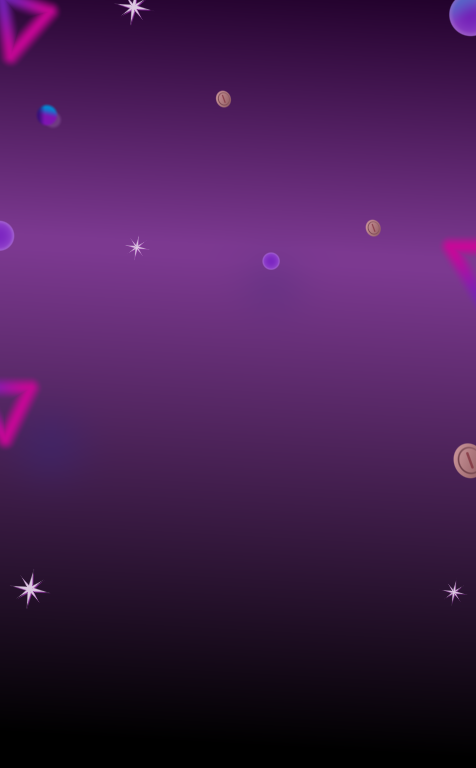
Write a Shadertoy shader that draws this background.

```glsl
// Violet dusk gradient with soft neon triangles, glassy orbs, coins and sparkles.
#define PEAK_COLOR vec3(0.485, 0.222, 0.565)
#define TOP_COLOR vec3(0.150, 0.015, 0.190)
#define HOT_PINK vec3(0.80, 0.02, 0.60)
#define NEON_VIOLET vec3(0.46, 0.13, 0.72)
#define ORB_COLOR vec3(0.53, 0.20, 0.80)
#define COIN_COLOR vec3(0.70, 0.49, 0.50)
#define HORIZON 0.68
#define TILT 0.055
#define TUBE_RADIUS 0.0085
#define TUBE_BLUR 0.0085

// Centre and radius in units of canvas height; orbs add a blue tint.
const vec3 STARS[4] = vec3[4](vec3(0.174, 0.991, 0.020), vec3(0.178, 0.678, 0.012),
                              vec3(0.039, 0.233, 0.021), vec3(0.591, 0.229, 0.012));
const vec3 COINS[3] = vec3[3](vec3(0.291, 0.871, 0.011), vec3(0.486, 0.703, 0.011),
                              vec3(0.611, 0.400, 0.023));
const vec4 ORBS[3] = vec4[3](vec4(0.613, 0.981, 0.028, 0.8), vec4(-0.001, 0.693, 0.0195, 0.0),
                             vec4(0.353, 0.660, 0.0112, 0.0));

float fill(float d, float soft) { return 1.0 - smoothstep(-soft, soft, d); }

mat2 rotation(float a) { return mat2(cos(a), sin(a), -sin(a), cos(a)); }

// Returns distance to the segment and the position along it.
vec2 segment(vec2 p, vec2 a, vec2 b) {
    float h = clamp(dot(p - a, b - a) / dot(b - a, b - a), 0.0, 1.0);
    return vec2(length(p - mix(a, b, h)), h);
}

vec3 background(vec2 p) {
    float y = p.y + (p.x - 0.31) * TILT;
    float rise = clamp((y - 0.03) / (HORIZON - 0.05), 0.0, 1.0);
    float fade = clamp((y - HORIZON) / (1.0 - HORIZON), 0.0, 1.1);
    vec3 col = mix(PEAK_COLOR * rise, TOP_COLOR, fade);
    // Faint blue pools of light
    float pools = exp(-dot(p - vec2(0.065, 0.42), p - vec2(0.065, 0.42)) / 0.0024)
                + 0.4 * exp(-dot(p - vec2(0.355, 0.63), p - vec2(0.355, 0.63)) / 0.002);
    return mix(col, vec3(0.22, 0.15, 0.46), 0.4 * pools);
}

// Blurred tube: the first two corners glow pink, the third violet.
vec3 neonTriangle(vec3 col, vec2 p, vec2 a, vec2 b, vec2 c) {
    vec2 ab = segment(p, a, b), bc = segment(p, b, c), ca = segment(p, c, a);
    float d = min(ab.x, min(bc.x, ca.x));
    float cool = ab.x <= d ? 0.0 : (bc.x <= d ? bc.y : 1.0 - ca.y);
    vec3 tube = mix(HOT_PINK, NEON_VIOLET, smoothstep(0.0, 0.9, cool));
    return mix(col, tube, 0.92 * fill(d - TUBE_RADIUS, TUBE_BLUR));
}

vec3 orb(vec3 col, vec2 p, vec4 o, float aa) {
    vec2 q = (p - o.xy) / o.z;
    float r = length(q);
    vec3 glass = ORB_COLOR + vec3(0.12, 0.16, 0.06) * (r * r - 0.35);
    glass = mix(glass, vec3(0.32, 0.48, 0.86), o.w * smoothstep(-0.2, 1.0, q.y - 0.5 * q.x));
    glass = mix(glass, vec3(0.68, 0.46, 0.84), 0.5 * smoothstep(0.75, 1.0, r));
    return mix(col, glass, 0.9 * fill((r - 1.0) * o.z, aa));
}

vec3 coin(vec3 col, vec2 p, vec3 c, float aa) {
    vec2 q = rotation(-0.35) * (p - c.xy) / c.z;
    q.x *= 1.15;
    float r = length(q), soft = aa / c.z;
    vec3 metal = COIN_COLOR + 0.07 * (q.y - q.x);
    float groove = fill(abs(length(q - vec2(0.06, 0.0)) - 0.74) - 0.05, soft);
    metal = mix(metal, vec3(0.40, 0.22, 0.25), groove * (0.6 - 0.4 * q.x));
    float mark = segment(q, vec2(0.05, -0.4), vec2(0.05, 0.42)).x;
    metal = mix(metal, vec3(0.50, 0.18, 0.22), 0.75 * fill(mark - 0.08, soft));
    return mix(col, metal, 0.95 * fill((r - 1.0) * c.z, aa));
}

// Eight tapered rays, alternating in length.
float sparkle(vec2 p, float radius, float aa) {
    p = rotation(0.18) * p;
    float sector = 0.7853982, a = atan(p.y, p.x);
    float ray = floor(a / sector + 0.5);
    a -= ray * sector;
    float reach = radius * (1.0 - 0.22 * mod(abs(ray), 2.0));
    vec2 q = length(p) * vec2(cos(a), abs(sin(a)));
    return fill(q.y - 0.14 * (reach - q.x), aa);
}

void mainImage(out vec4 fragColor, in vec2 fragCoord) {
    vec2 p = fragCoord / iResolution.y;
    float aa = 0.9 / iResolution.y;
    vec3 col = background(p);

    // Out-of-focus triangles at the edges
    col = neonTriangle(col, p, vec2(0.065, 0.985), vec2(0.014, 0.927), vec2(0.002, 1.006));
    col = neonTriangle(col, p, vec2(0.586, 0.679), vec2(0.664, 0.679), vec2(0.633, 0.599));
    col = neonTriangle(col, p, vec2(0.040, 0.495), vec2(0.007, 0.428), vec2(-0.033, 0.496));

    // Small blurred bead and its pale companion
    vec2 bead = (p - vec2(0.061, 0.850)) / 0.013;
    col = mix(col, vec3(0.50, 0.30, 0.58), 0.6 * fill(length(p - vec2(0.069, 0.844)) - 0.010, 0.003));
    vec3 beadColor = mix(vec3(0.50, 0.08, 0.70), vec3(0.02, 0.52, 0.82), smoothstep(-0.2, 0.8, bead.y + 0.2 * bead.x));
    beadColor = mix(beadColor, vec3(0.16, 0.05, 0.42), 0.8 * smoothstep(0.1, 0.9, -bead.x));
    col = mix(col, beadColor, fill(length(bead) - 1.0, 0.22));

    for (int i = 0; i < 3; i++) {
        col = orb(col, p, ORBS[i], aa);
        col = coin(col, p, COINS[i], aa);
    }

    // Sparkles over a magenta offset edge
    for (int i = 0; i < 4; i++) {
        vec2 q = p - STARS[i].xy;
        float size = STARS[i].z;
        col = mix(col, vec3(0.62, 0.16, 0.70), 0.8 * sparkle(q - vec2(0.05, -0.06) * size, size, aa));
        col = mix(col, vec3(0.86, 0.78, 0.88), sparkle(q, size, aa));
    }
    fragColor = vec4(col, 1.0);
}
```
